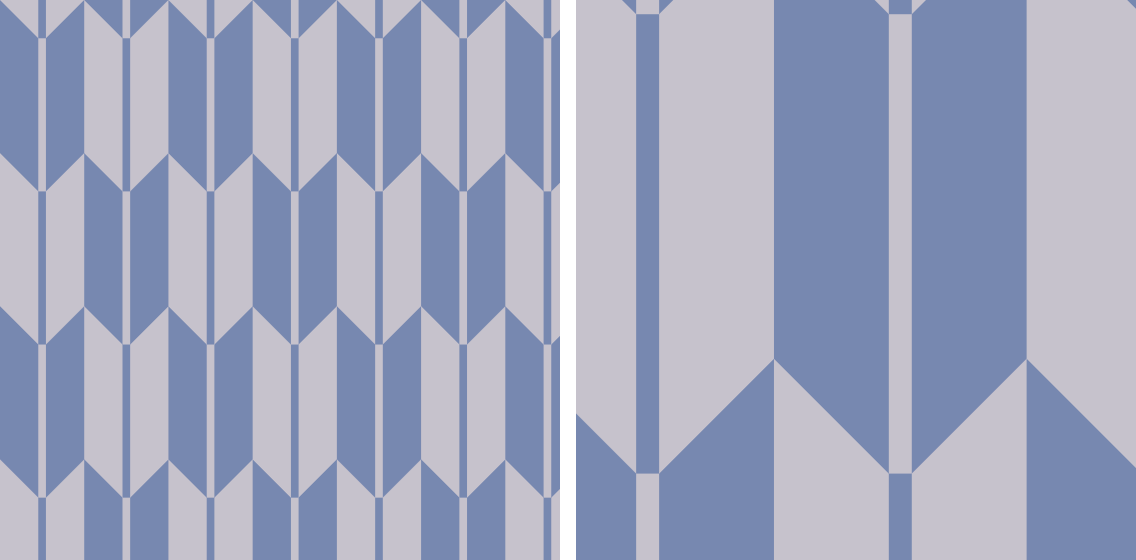
Left, the full canvas; right, a detail of the centre.
Reproduce this pattern procedurally as a three.js fragment shader.

```glsl
#define UNIT (7.0 / 512.0)   // one shaft width, as a share of the canvas
#define COLUMN 11.0          // feather width in units
#define ROW 20.0             // feather height in units
#define SHAFT 1.0            // shaft width in units
#define BLUE vec3(0.467, 0.533, 0.690)
#define PALE vec3(0.777, 0.759, 0.800)

varying vec2 vUv;

// Signed distance to the edges of alternating bands, positive in the first.
float bands(float x, float width) {
  return abs(mod(x - 0.5 * width, 2.0 * width) - width) - 0.5 * width;
}

// Sign of a distance, smoothed over one pixel.
float softSign(float dist, float pixel) {
  return clamp(2.0 * dist / pixel, -1.0, 1.0);
}

void main() {
  // Units measured from the upper left corner.
  vec2 p = vec2(vUv.x, 1.0 - vUv.y) / UNIT;
  vec2 pixel = max(fwidth(p), vec2(1e-5));

  // Distance from the column edge, and from there to the shaft.
  float inset = 0.5 * COLUMN - abs(mod(p.x, COLUMN) - 0.5 * COLUMN);
  float vane = 0.5 * (COLUMN - SHAFT);

  // Feather ends slope at 45 degrees and are flat across the shaft.
  float endY = p.y - min(inset, vane);
  float endBlur = pixel.y * (inset < vane ? sqrt(2.0) : 1.0);

  // Each crossed edge swaps the two colours.
  float tone = softSign(bands(p.x, COLUMN), pixel.x)
             * softSign(bands(endY, ROW), endBlur)
             * softSign(vane - inset, pixel.x);

  gl_FragColor = vec4(mix(PALE, BLUE, 0.5 + 0.5 * tone), 1.0);
}
```
